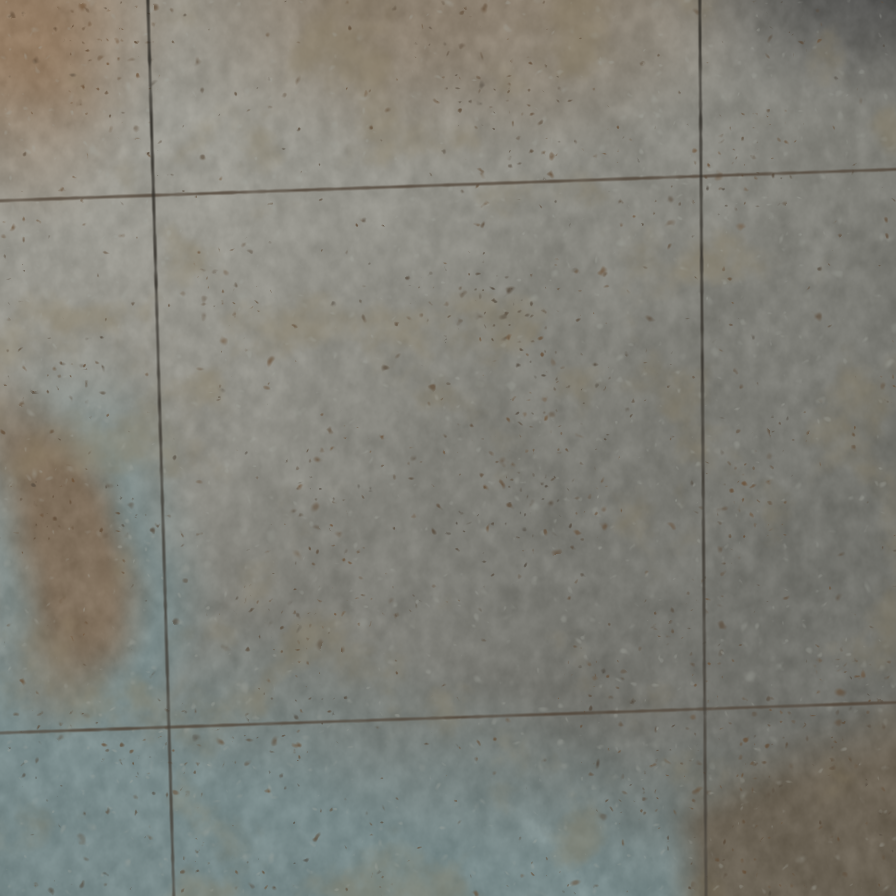
Reproduce this texture procedurally as a three.js fragment shader.

```glsl
// Worn limestone floor: large square slabs with thin, slightly skewed joints.
// Layered noise and scattered pits and flakes form the stone; soft washes of
// warm, cool and dark tint add the stains and the uneven light.
varying vec2 vUv;

float hash(vec2 p) {
  return fract(sin(dot(p, vec2(12.9898, 78.233))) * 43758.5);
}

float noise(vec2 p) {
  vec2 i = floor(p), f = fract(p);
  f = f * f * (3.0 - 2.0 * f);
  return mix(mix(hash(i), hash(i + vec2(1.0, 0.0)), f.x),
             mix(hash(i + vec2(0.0, 1.0)), hash(i + 1.0), f.x), f.y);
}

float fbm(vec2 p) {
  float sum = 0.0, amp = 0.5;
  for (int i = 0; i < 5; i++) {
    sum += amp * noise(p);
    p = mat2(1.6, 1.2, -1.2, 1.6) * p + 17.3;
    amp *= 0.5;
  }
  return sum;
}

// Soft elliptical patch: 1 inside, 0 outside
float patchMask(vec2 p, vec2 center, vec2 radius, float inner) {
  return 1.0 - smoothstep(inner, 1.0, length((p - center) / radius));
}

// One ragged, soft, randomly turned speck in some of the cells of a grid
float specks(vec2 p, float cells, float seed, float density) {
  vec2 q = p * cells, id = floor(q) + seed;
  float angle = 6.283 * hash(id + 3.1);
  float size = mix(0.15, 0.30, hash(id + 5.7));
  vec2 d = fract(q) - 0.5 - 0.4 * (vec2(hash(id), hash(id + 9.2)) - 0.5);
  d = mat2(cos(angle), sin(angle), -sin(angle), cos(angle)) * d;
  d.y *= 1.0 + 1.3 * hash(id + 1.9);
  float dist = length(d) + 0.24 * (noise(q * 5.0) - 0.4);
  float strength = 0.4 + 0.6 * hash(id + 6.4);
  return strength * step(hash(id + 7.3), density) * (1.0 - smoothstep(-0.02, size, dist));
}

void main() {
  vec2 p = vUv;
  vec2 warped = p + 0.05 * (vec2(fbm(p * 7.0), fbm(p * 7.0 + 31.0)) - 0.5);

  // Skewed slab grid: joints lie at whole numbers
  vec2 low = vec2(mix(0.194, 0.165, p.y), mix(0.182, 0.216, p.x));
  vec2 high = vec2(mix(0.788, 0.781, p.y), mix(0.776, 0.811, p.x));
  vec2 pitch = high - low;
  vec2 grid = (p - low) / pitch;

  // Base tone, lighter toward the upper left, dimmer at the right
  vec3 color = mix(vec3(0.430, 0.432, 0.410), vec3(0.595, 0.590, 0.558),
                   smoothstep(-0.60, 0.72, p.y - 0.85 * p.x));
  color += 0.05 * (fbm(p * 3.5 + 8.0) - 0.48);

  // Cool wash along the bottom and around the left stain
  float cool = 1.0 - smoothstep(-0.12, 0.12, warped.y + 0.25 * warped.x - 0.28);
  cool = max(cool, 0.9 * patchMask(warped, vec2(0.09, 0.32), vec2(0.16, 0.32), 0.4));
  color = mix(color, vec3(0.470, 0.545, 0.550), cool * 0.92);

  // Warm washes along the top
  color = mix(color, vec3(0.56, 0.46, 0.36),
              0.9 * patchMask(warped, vec2(0.02, 0.98), vec2(0.20, 0.25), 0.1));
  color = mix(color, vec3(0.535, 0.485, 0.42),
              0.9 * patchMask(warped, vec2(0.50, 1.03), vec2(0.42, 0.24), 0.2));

  // Arched brown stain at the left, with a second one at the lower right
  float bend = 0.080 - 1.6 * pow(warped.y - 0.35, 2.0);
  float stain = patchMask(warped, vec2(bend, 0.385), vec2(0.095, 0.23), 0.35);
  color = mix(color, vec3(0.49, 0.415, 0.335), stain * 0.9);
  float corner = smoothstep(0.735, 0.79, warped.x)
               * (1.0 - smoothstep(-0.05, 0.04, warped.y - 0.11 - 0.35 * (warped.x - 0.76)));
  color = mix(color, vec3(0.41, 0.375, 0.32), corner * 0.95);

  // Shadow in the upper right corner
  color = mix(color, vec3(0.29, 0.29, 0.285),
              0.92 * patchMask(warped, vec2(1.0, 1.03), vec2(0.32, 0.19), 0.05));

  // Mottling and fine grain, with hints of ochre
  color += 0.06 * (fbm(p * 24.0) - 0.48);
  color += 0.10 * (fbm(p * vec2(80.0, 65.0)) - 0.48);
  float ochre = smoothstep(0.52, 0.80, fbm(p * 14.0 + 40.0));
  color = mix(color, vec3(0.53, 0.48, 0.37), ochre * 0.35);

  // Clustered soft pits and pale flakes at several scales
  float cluster = smoothstep(0.46, 0.68, fbm(p * 12.0 + 12.0));
  for (int i = 0; i < 3; i++) {
    float k = float(i);
    float cells = 38.0 + 17.0 * k;
    float pit = specks(p + 0.13 * k, cells, 11.0 * k, 0.05 + 0.35 * cluster);
    vec3 pitColor = mix(vec3(0.28, 0.26, 0.23), vec3(0.43, 0.30, 0.18),
                        noise(p * 24.0 + 5.0 * k));
    color = mix(color, pitColor, pit * 0.75);
    float flake = specks(p + 0.37 + 0.11 * k, cells * 0.8, 50.0 + 13.0 * k, 0.22);
    color = mix(color, vec3(0.64, 0.65, 0.62), flake * 0.38);
  }

  // Pale diagonal scuff near the bottom
  vec2 scuff = p - vec2(0.61, 0.06);
  float across = (scuff.x + 0.75 * scuff.y) / 0.014, along = scuff.y / 0.05;
  color += 0.13 * exp(-across * across - along * along) * fbm(p * 45.0);

  // Thin, worn joints: faint brown across, darker down and toward the top
  vec2 joint = abs(fract(grid + 0.5) - 0.5) * pitch + 0.0006 * (noise(p * 120.0) - 0.5);
  vec2 line = 1.0 - smoothstep(vec2(0.0), vec2(0.0032), joint);
  line *= 0.65 + 0.35 * noise(p * 60.0);
  color = mix(color, vec3(0.31, 0.26, 0.21), line.y * 0.85);
  color = mix(color, mix(vec3(0.29, 0.27, 0.24), vec3(0.17, 0.16, 0.14), p.y), line.x * 0.9);

  gl_FragColor = vec4(color, 1.0);
}
```
